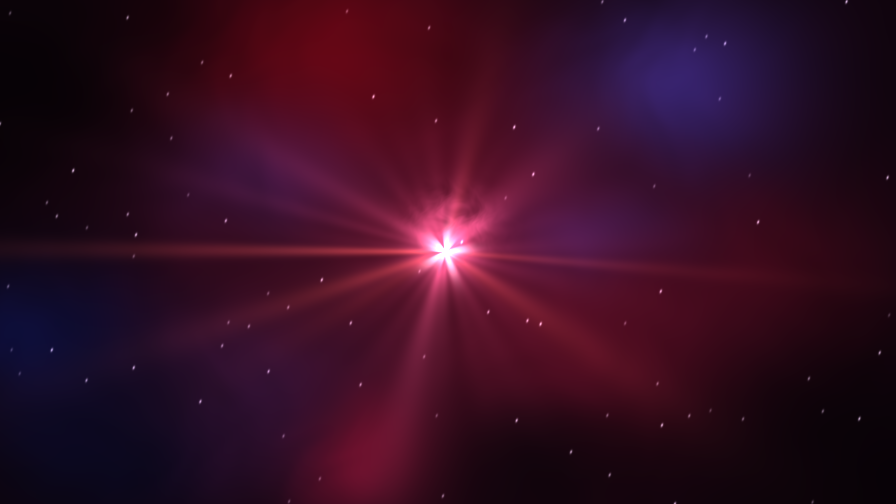
A WebGL 2 fragment shader for this background:

```glsl
#version 300 es
precision highp float;

uniform vec2 u_resolution;
out vec4 fragColor;

const vec2 CORE = vec2(-0.005, 0.0);
const vec3 VOID = vec3(0.045, 0.012, 0.04);
const vec3 CRIMSON = vec3(0.40, 0.02, 0.07);
const vec3 WINE = vec3(0.36, 0.05, 0.14);
const vec3 VIOLET = vec3(0.27, 0.10, 0.31);
const vec3 INDIGO = vec3(0.19, 0.13, 0.42);
const vec3 NAVY = vec3(0.05, 0.06, 0.25);
const vec3 PINK = vec3(0.85, 0.32, 0.48);
const vec3 EMBER = vec3(0.75, 0.27, 0.22);

vec2 hash2(vec2 cell) {
    vec3 h = fract(cell.xyx * vec3(0.1031, 0.1030, 0.0973));
    h += dot(h, h.yzx + 33.33);
    return fract((h.xx + h.yz) * h.zy);
}

// Layered sines, each octave turned and bent by the previous one
float smoke(vec2 p) {
    float sum = 0.0;
    float gain = 0.5;
    for (int i = 0; i < 4; i++) {
        sum += gain * sin(p.x + 1.3 * sin(p.y)) * cos(p.y - 0.7 * sin(p.x));
        p = mat2(1.4, 1.1, -1.1, 1.4) * p + 2.3 + sum;
        gain *= 0.55;
    }
    return sum;
}

float cloud(vec2 p, vec2 centre, vec2 size) {
    vec2 q = (p - centre) / size;
    return exp(-dot(q, q));
}

// Beam from the origin that widens and fades along its direction
float ray(vec2 p, float degrees, float spread, float reach) {
    float angle = radians(degrees);
    vec2 dir = vec2(cos(angle), sin(angle));
    float along = dot(p, dir);
    float across = dot(p, vec2(-dir.y, dir.x));
    float t = across / (spread * max(along, 0.0) + 0.004);
    return exp(-t * t - max(along, 0.0) / reach) * smoothstep(0.0, 0.05, along);
}

vec3 nebula(vec2 p) {
    float s = smoke(p * 7.0);
    vec2 q = p + 0.035 * vec2(s, smoke(p.yx * 6.0 + 4.0));
    vec3 c = VOID;
    c = mix(c, WINE, 0.78 * cloud(q, vec2(0.02, 0.02), vec2(0.60, 0.42)));
    c = mix(c, CRIMSON, 0.80 * cloud(q, vec2(-0.23, 0.40), vec2(0.32, 0.22)));
    c = mix(c, INDIGO, 0.88 * cloud(q, vec2(0.46, 0.34), vec2(0.23, 0.20)));
    c = mix(c, WINE * 0.75, 0.85 * cloud(q, vec2(0.60, -0.03), vec2(0.26, 0.15)));
    c = mix(c, VIOLET, 0.75 * cloud(q, vec2(-0.38, 0.15), vec2(0.20, 0.11)));
    c = mix(c, VIOLET, 0.80 * cloud(q, vec2(0.30, 0.03), vec2(0.16, 0.08)));
    c = mix(c, NAVY, 0.90 * cloud(q, vec2(-0.84, -0.16), vec2(0.24, 0.15)));
    c = mix(c, NAVY * 0.6, 0.80 * cloud(q, vec2(-0.68, -0.38), vec2(0.24, 0.16)));
    c = mix(c, VIOLET * 0.75, 0.75 * cloud(q, vec2(-0.36, -0.28), vec2(0.22, 0.17)));
    c = mix(c, WINE * 1.15, 0.85 * cloud(q, vec2(-0.15, -0.40), vec2(0.12, 0.14)));
    c = mix(c, WINE, 0.75 * cloud(q, vec2(0.30, -0.20), vec2(0.25, 0.13)));
    // Dark gaps
    c = mix(c, VOID, 0.75 * cloud(q, vec2(0.16, -0.44), vec2(0.16, 0.13)));
    c = mix(c, VOID * 0.6, 0.85 * cloud(q, vec2(0.88, -0.45), vec2(0.36, 0.25)));
    c = mix(c, VOID * 0.5, 0.90 * cloud(q, vec2(-0.90, 0.32), vec2(0.32, 0.28)));
    return c * (1.0 + 0.22 * s);
}

// Sparse tilted flecks, at most one in each grid cell
float stars(vec2 p, float cellSize, float density) {
    vec2 cell = floor(p / cellSize);
    vec2 seed = hash2(cell + 57.0);
    vec2 centre = 0.15 + 0.7 * hash2(cell + 131.0);
    vec2 d = (fract(p / cellSize) - centre) * cellSize;
    d.x -= 0.25 * d.y;
    float fleck = exp(-dot(d * d, vec2(200000.0, 75000.0)));
    return fleck * step(seed.x, density) * mix(0.25, 0.9, seed.y);
}

vec3 burst(vec2 p) {
    float r = length(p);
    float a = atan(p.y, p.x);
    float streaks = 0.5 + 0.3 * sin(a * 11.0 + 2.0 * sin(a * 4.0)) + 0.2 * sin(a * 23.0 + 1.0);
    vec3 light = PINK * 0.30 * exp(-r / 0.15) * (0.6 + 0.8 * streaks);

    // Warm beams
    float warm = 0.75 * ray(p, 179.6, 0.022, 0.42) + 0.55 * ray(p, 198.0, 0.06, 0.27);
    warm += 0.45 * ray(p, -34.0, 0.10, 0.24) + 0.45 * ray(p, -4.5, 0.022, 0.28);
    warm += 0.30 * ray(p, 210.0, 0.08, 0.20) + 0.25 * ray(p, 76.0, 0.08, 0.22);
    light += EMBER * warm;

    // Rosy beams
    float rosy = 0.50 * ray(p, 257.0, 0.12, 0.22) + 0.28 * ray(p, 41.0, 0.10, 0.20);
    rosy += 0.30 * ray(p, 150.0, 0.07, 0.25) + 0.22 * ray(p, 164.0, 0.04, 0.28);
    light += PINK * rosy;

    // Pink wisps above the core
    float wisp = cloud(p, vec2(0.015, 0.055), vec2(0.075, 0.06));
    light += PINK * wisp * (0.42 + 0.45 * smoke(p * 45.0));

    // Halo and spiky white centre
    light += PINK * 0.75 * exp(-r * r / 0.0035);
    float spikes = 0.026 + 0.012 * sin(a * 5.0 + 1.2) + 0.006 * sin(a * 9.0);
    return light + vec3(1.0, 0.88, 0.92) * exp(-r * r / (spikes * spikes));
}

void main() {
    vec2 p = (gl_FragCoord.xy - 0.5 * u_resolution) / u_resolution.y;
    vec3 color = nebula(p);
    vec3 light = burst(p - CORE);
    color += light * (1.0 - 0.5 * color);
    color += vec3(0.85, 0.75, 0.88) * (stars(p, 0.095, 0.25) + stars(p + 3.7, 0.061, 0.07));
    fragColor = vec4(clamp(color, 0.0, 1.0), 1.0);
}
```
